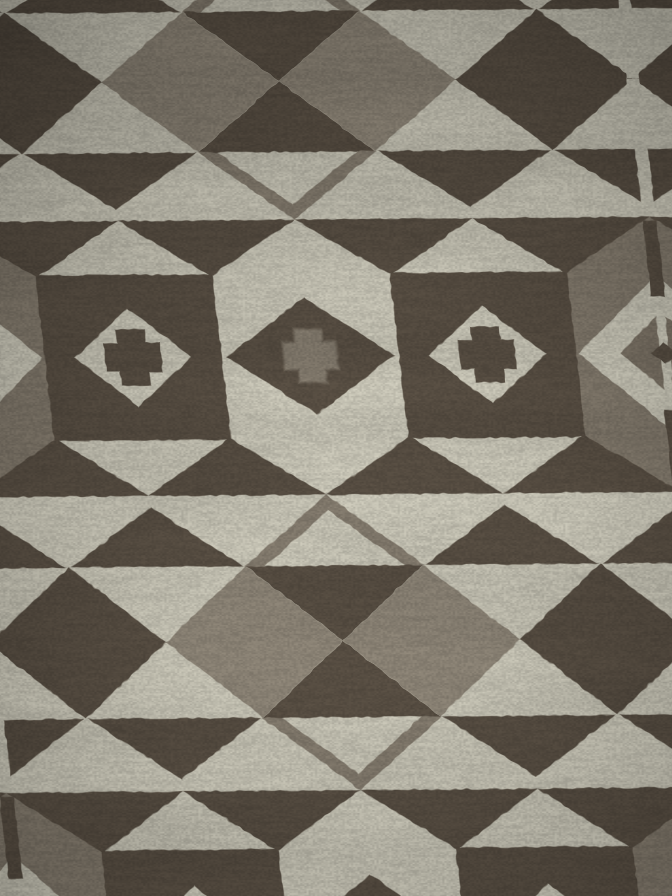
Write a WebGL 1 fragment shader that draws this pattern.

```glsl
precision highp float;

uniform vec2 u_resolution;

const vec3 DARK = vec3(0.32, 0.285, 0.243);
const vec3 GREY = vec3(0.51, 0.48, 0.43);
const vec3 LIGHT = vec3(0.73, 0.72, 0.665);

// Layout units: the canvas is SPAN units wide
const float SPAN = 576.0;
const float COLUMN = 152.0;      // distance between motif columns
const float HALF_ROW = 240.0;    // hexagon centre to diamond node
const float BAND_START = 118.0;
const float BAND_END = 177.5;

float hash(vec2 p) {
  vec3 h = fract(vec3(p.xyx) * 0.1031);
  h += dot(h, h.yzx + 33.33);
  return fract((h.x + h.y) * h.z);
}

float noise(vec2 p) {
  vec2 i = floor(p);
  vec2 f = fract(p);
  f = f * f * (3.0 - 2.0 * f);
  return mix(mix(hash(i), hash(i + vec2(1.0, 0.0)), f.x),
             mix(hash(i + vec2(0.0, 1.0)), hash(i + 1.0), f.x), f.y);
}

float rhombus(vec2 p, vec2 size) {
  p = abs(p) / size;
  return (p.x + p.y - 1.0) * size.x * size.y / length(size);
}

float hexagon(vec2 p, float halfWidth, float halfHeight, float slope) {
  p = abs(p);
  return max(p.x - halfWidth, (p.y + slope * p.x - halfHeight) / length(vec2(1.0, slope)));
}

float plusSign(vec2 p, float reach, float arm) {
  p = abs(p);
  return min(max(p.x - reach, p.y - arm), max(p.x - arm, p.y - reach));
}

float bar(vec2 p, float halfWidth, float low, float high) {
  return max(abs(p.x) - halfWidth, max(low - p.y, p.y - high));
}

vec3 paint(vec3 base, vec3 ink, float d, float soft) {
  return mix(base, ink, 1.0 - smoothstep(-soft, soft, d));
}

// Hexagons and squares with nested diamonds and crosses
vec3 hexagonRow(vec2 q, float soft) {
  vec2 square = q - vec2(COLUMN, 0.0);
  vec2 outer = q - vec2(2.0 * COLUMN, 0.0);
  vec2 cap = square - vec2(0.0, 71.0);
  vec3 c = paint(DARK, LIGHT, max(rhombus(cap, vec2(72.0, 47.0)), -cap.y), soft);
  c = paint(c, LIGHT, hexagon(q, 76.0, BAND_START, 0.63), soft);
  c = paint(c, DARK, rhombus(q, vec2(72.0, 50.0)), soft);
  c = paint(c, mix(DARK, GREY, 0.85), plusSign(q, 23.0, 12.0), soft + 1.5);
  c = paint(c, LIGHT, rhombus(square, vec2(50.0, 42.0)), soft);
  c = paint(c, DARK, plusSign(square, 24.0, 12.5), soft);
  c = paint(c, mix(GREY, DARK, 0.2), hexagon(outer, 76.0, BAND_START, 0.63), soft);
  c = paint(c, LIGHT, rhombus(outer, vec2(74.0, 67.0)), soft);
  c = paint(c, mix(GREY, DARK, 0.35), rhombus(outer, vec2(38.0, 35.0)), soft);
  c = paint(c, LIGHT, bar(outer, 4.0, 0.0, 38.0), soft);
  c = paint(c, DARK, rhombus(outer, vec2(12.0, 9.0)), soft);
  return paint(c, DARK, bar(outer, 6.0, 49.0, 115.0), soft);
}

// Triangles and grey chevrons on a light ground
vec3 triangleBand(vec2 q, float soft) {
  vec2 p = q - vec2(0.0, BAND_END);
  vec2 side = vec2(COLUMN, 0.0);
  vec3 c = paint(LIGHT, mix(GREY, DARK, 0.15), rhombus(p, vec2(77.0, 59.5)), soft);
  c = paint(c, LIGHT, rhombus(p, vec2(60.0, 46.5)), soft);
  c = paint(c, DARK, rhombus(p - side, vec2(74.0, 50.0)), soft);
  return paint(c, DARK, rhombus(p - 2.0 * side, vec2(74.0, 50.0)), soft);
}

// Grey and dark diamonds meeting tip to tip
vec3 diamondRow(vec2 q, float soft) {
  vec2 size = vec2(0.5 * COLUMN, HALF_ROW - BAND_END);
  vec3 c = paint(LIGHT, DARK, rhombus(q - vec2(0.0, BAND_END), size), soft);
  c = paint(c, GREY, rhombus(q - vec2(0.5 * COLUMN, HALF_ROW), size), soft);
  return paint(c, DARK, rhombus(q - vec2(1.5 * COLUMN, HALF_ROW), size), soft);
}

vec3 blanket(vec2 q, float soft) {
  vec3 c = hexagonRow(q, soft);
  c = paint(c, triangleBand(q, soft), BAND_START - q.y, soft);
  c = paint(c, diamondRow(q, soft), BAND_END - q.y, soft);
  return paint(c, LIGHT, bar(q - vec2(2.0 * COLUMN, 0.0), 5.5, 127.0, HALF_ROW), soft);
}

// Yarn grain, horizontal streaks and soft folds
float clothShade(vec2 p) {
  float grain = noise(p * vec2(0.55, 0.8)) - 0.5;
  float streak = noise(p * vec2(0.05, 0.45)) - 0.5;
  float fold = noise(p * vec2(0.006, 0.03) + 7.0) - 0.5;
  return 1.0 + 0.13 * grain + 0.06 * streak + 0.07 * fold;
}

float lampShade(vec2 uv) {
  vec2 d = (uv - vec2(0.53, 0.4)) * vec2(0.8, 0.85);
  return 1.03 - 0.75 * dot(d, d);
}

void main() {
  vec2 p = vec2(gl_FragCoord.x, u_resolution.y - gl_FragCoord.y) * SPAN / u_resolution.x;

  // Skewed, slightly receding lattice with uneven woven edges
  vec2 d = p - vec2(266.0, 305.0);
  vec2 lattice = vec2(d.x - 0.115 * d.y, d.y + 0.008 * d.x);
  lattice.y /= 1.0 + 0.000078 * lattice.y;
  lattice += 1.6 * (vec2(noise(p * 0.2), noise(p * 0.2 + 40.0)) - 0.5);

  // Mirror each repeat about its centre
  vec2 halfCell = vec2(2.0 * COLUMN, HALF_ROW);
  vec2 q = abs(mod(lattice + halfCell, 2.0 * halfCell) - halfCell);

  float soft = max(0.8, 0.75 * SPAN / u_resolution.x);
  vec3 color = blanket(q, soft) * clothShade(p);
  color *= lampShade(gl_FragCoord.xy / u_resolution);
  gl_FragColor = vec4(color, 1.0);
}
```
